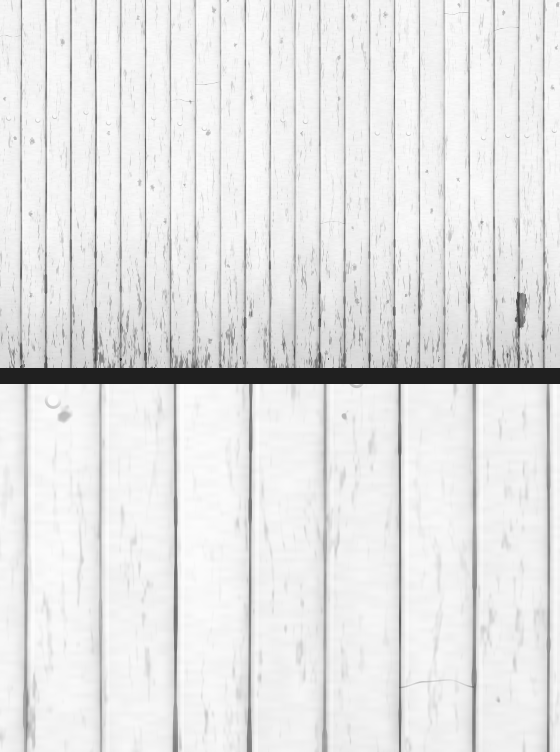
Top, the full canvas; bottom, a detail of the centre.
Write a WebGL 1 fragment shader that draws this texture.

```glsl
precision highp float;
uniform vec2 u_resolution;

const float PLANKS = 22.5;
const float FIRST_OFFSET = 0.15;
const vec3 PAINT = vec3(0.972);
const vec3 GRIME = vec3(0.46);
const vec3 BARE_WOOD = vec3(0.42);
const vec3 GAP = vec3(0.20);

float hash(vec2 p) {
  vec3 q = fract(p.xyx * vec3(0.1031, 0.1030, 0.0973));
  q += dot(q, q.yzx + 33.33);
  return fract((q.x + q.y) * q.z);
}

float noise(vec2 p) {
  vec2 i = floor(p), f = fract(p);
  f = f * f * (3.0 - 2.0 * f);
  float low = mix(hash(i), hash(i + vec2(1.0, 0.0)), f.x);
  float high = mix(hash(i + vec2(0.0, 1.0)), hash(i + vec2(1.0)), f.x);
  return mix(low, high, f.y);
}

float fbm(vec2 p) {
  float sum = 0.0, amp = 0.5;
  for (int i = 0; i < 4; i++) {
    sum += amp * noise(p);
    p = p * 2.03 + 17.3;
    amp *= 0.5;
  }
  return sum;
}

// Antialiased coverage of a band with the given half width
float band(float d, float halfWidth, float px) {
  return clamp((halfWidth - abs(d)) / px + 0.5, 0.0, 1.0);
}

// Vertical wood fibres, different on each plank
float fibres(vec2 p, float plank) {
  float bend = 0.15 * noise(vec2(plank * 9.1, p.y * 0.7));
  vec2 q = vec2(p.x + bend, p.y) + vec2(plank * 3.7, plank * 5.3);
  return 0.4 * noise(q * vec2(9.0, 1.1)) + 0.35 * noise(q * vec2(19.0, 3.1))
    + 0.25 * noise(q * vec2(27.0, 9.0));
}

// One raised nail head per plank: x is shade, y is highlight
vec2 nail(vec2 p, float plank, float rowY, float px) {
  vec2 seed = vec2(plank, 3.0);
  vec2 center = vec2(mix(0.3, 0.7, hash(seed + 11.0)), rowY + 0.5 * hash(seed + 23.0) - 0.25);
  vec2 d = p - center;
  float ring = band(length(d) - 0.09, 0.02, px) * smoothstep(0.08, -0.10, d.y + d.x * 0.3);
  return step(0.25, hash(seed)) * vec2(ring, band(length(d), 0.08, px));
}

// Sparse knots and flecks along a plank
float flecks(vec2 p, float plank, float px) {
  float cell = floor(p.y / 1.7);
  vec2 seed = vec2(plank + 41.0, cell + 5.0);
  vec2 center = vec2(mix(0.2, 0.8, hash(seed + 2.0)), (cell + mix(0.25, 0.75, hash(seed + 9.0))) * 1.7);
  float radius = mix(0.03, 0.09, hash(seed + 17.0));
  float d = length((p - center) * vec2(1.0, 0.7)) + 0.08 * (noise(p * 16.0 + plank) - 0.5);
  return step(0.78, hash(seed)) * (1.0 - smoothstep(0.2 * radius, radius + px, d));
}

// Occasional hairline cracks across a plank
float cracks(vec2 p, float plank, float px) {
  float cell = floor(p.y / 2.5);
  vec2 seed = vec2(plank + 71.0, cell + 31.0);
  float y = (cell + mix(0.3, 0.7, hash(seed + 4.0))) * 2.5;
  y += 0.18 * (noise(vec2(p.x * 3.0, plank)) - 0.5);
  return step(0.95, hash(seed)) * band(p.y - y, 0.01, px) * noise(p * 7.0 + plank);
}

void main() {
  vec2 uv = gl_FragCoord.xy / u_resolution;
  float px = PLANKS / u_resolution.x;
  vec2 p = gl_FragCoord.xy * px + vec2(FIRST_OFFSET, 0.0);
  float plank = floor(p.x);
  vec2 local = vec2(fract(p.x), p.y);
  float grain = fibres(local, plank);
  float blotch = fbm(p * vec2(1.8, 0.7) + plank * 6.0);
  float low = 1.0 - smoothstep(0.0, 0.55, uv.y);

  // Painted boards, dulled towards the ground
  vec3 color = PAINT - 0.018 * hash(vec2(plank, 2.0)) - 0.055 * low * low;
  color -= 0.06 * (blotch - 0.4) * (0.5 + low);
  color += 0.025 * (noise(local * vec2(6.0, 16.0) + plank * 8.0) - 0.5);
  color -= 0.13 * smoothstep(0.55, 0.85, grain) * (0.35 + low);

  // Fine grime rising from the bottom edge
  float rise = mix(0.05, 0.15, hash(vec2(plank, 14.0))) + 0.03 * uv.x;
  float damp = exp(-uv.y / rise);
  float streak = smoothstep(0.72 - 0.25 * damp, 0.98 - 0.15 * damp, grain + 0.5 * (blotch - 0.45));
  color = mix(color, GRIME, clamp(streak * (0.2 + 0.6 * damp) + 0.14 * damp, 0.0, 0.8));

  // Chipped paint, with one deep chip beside a right-hand seam
  float chipNoise = fbm(p * vec2(5.0, 2.2) + 37.0);
  float chipLimit = 0.94 - 0.23 * exp(-uv.y * 14.0) - 0.10 * smoothstep(0.75, 1.0, uv.x) * low;
  float chip = smoothstep(chipLimit, chipLimit + 0.05, chipNoise);
  float deepChip = length((p - vec2(21.1, 2.6)) * vec2(3.6, 1.05)) + 2.0 * (chipNoise - 0.45);
  chip = max(chip, 1.0 - smoothstep(0.75, 1.0, deepChip));
  color = mix(color, BARE_WOOD + 0.6 * (grain - 0.45), chip * 0.85);

  // Nails, knots and cracks
  vec2 head = nail(local, plank, mix(10.2, 9.3, uv.x), px);
  color += 0.015 * head.y - 0.17 * head.x;
  color -= 0.22 * flecks(local, plank, px) + 0.28 * cracks(local, plank, px);

  // Straight seams of uneven darkness with soft shade and a pale lip
  float seam = floor(p.x + 0.5);
  float d = p.x - seam + 0.02 * (noise(vec2(seam * 7.0, p.y * 0.4)) - 0.5);
  float depth = mix(0.30, 0.92, hash(vec2(seam, 51.0)));
  float broken = mix(0.45, 1.1, fbm(vec2(seam * 5.0, p.y * 1.8)));
  float halfWidth = mix(0.014, 0.026, hash(vec2(seam, 63.0)));
  halfWidth += 0.035 * smoothstep(0.62, 0.8, noise(vec2(seam * 3.0, p.y * 2.2))) * (0.2 + low);
  float shadeSide = mix(22.0, 13.0, step(d, 0.0));
  color -= (0.13 + 0.08 * low) * exp(-abs(d) * shadeSide) * (0.6 + 0.8 * noise(p * vec2(9.0, 3.0)));
  color += 0.03 * band(d - 0.09, 0.025, px);
  color = mix(color, GAP, clamp(band(d, halfWidth, px) * depth * broken, 0.0, 1.0));

  gl_FragColor = vec4(clamp(color, 0.0, 0.985), 1.0);
}
```
